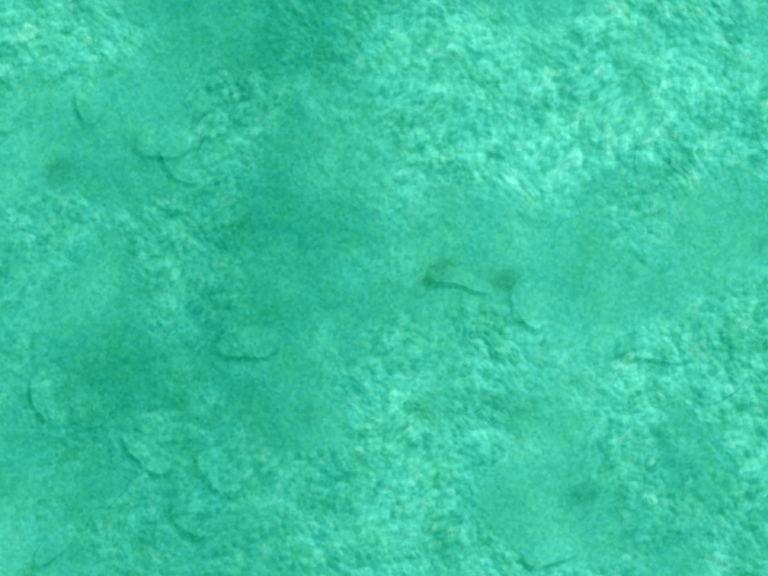
Reproduce this texture procedurally as a WebGL 2 fragment shader.

```glsl
#version 300 es
precision highp float;
// Sunlit rubble and sand on a shallow sea floor, seen through hazy turquoise water.
uniform vec2 u_resolution;
out vec4 fragColor;

const vec3 WATER = vec3(0.264, 0.788, 0.657);
const vec3 SHADE_TINT = vec3(0.95, 1.0, 1.03);
const vec2 LIGHT = vec2(0.6, 0.8);

vec2 hash2(vec2 c) {
  vec3 p = fract(c.xyx * vec3(0.1031, 0.1030, 0.0973));
  p += dot(p, p.yzx + 33.33);
  return fract((p.xx + p.yz) * p.zy);
}

mat2 rotation(float a) {
  return mat2(cos(a), sin(a), -sin(a), cos(a));
}

// Cellular noise: x = distance to the nearest point, y = smoothly blended cell tone.
vec2 cells(vec2 p) {
  vec2 id = floor(p), f = fract(p);
  float nearest = 4.0, total = 0.0, weights = 0.0;
  for (int j = -1; j <= 1; j++) {
    for (int i = -1; i <= 1; i++) {
      vec2 o = vec2(i, j);
      vec2 d = o + hash2(id + o + 40.0) - f;
      float d2 = dot(d, d);
      float w = exp(-6.0 * d2);
      nearest = min(nearest, d2);
      total += w * (hash2(id + o + 91.0).x - 0.5);
      weights += w;
    }
  }
  return vec2(sqrt(nearest), total / weights);
}

// Layered cell tones, centred on zero.
float cloud(vec2 p) {
  float sum = 0.0, amp = 1.0;
  for (int i = 0; i < 3; i++) {
    sum += amp * cells(p).y;
    p = rotation(0.8) * p * 2.1 + 7.3;
    amp *= 0.55;
  }
  return sum;
}

// Side-lit domes with creases between them.
float relief(vec2 p, float reach) {
  return cells(p + LIGHT * reach).x - cells(p).x;
}

// Layered sines that bend outlines.
vec2 ripple(vec2 p) {
  return sin(p.yx * 19.0 + vec2(0.4, 2.1)) * 0.010
       + sin(p.yx * 43.0 + p * 17.0) * 0.004
       + sin(p.yx * 97.0 - p * 31.0) * 0.0012;
}

// Deep, hazy band winding from top to bottom.
float hollow(vec2 p) {
  float centre = 0.42 + 0.09 * sin(5.0 * (p.y - 0.5));
  float d = (p.x - centre) / 0.25;
  return exp(-d * d) * mix(1.25, 0.6, p.y);
}

// Long, half-buried stone: pale body and a dark crescent on the far side.
float stone(vec2 p, vec2 size, float angle) {
  mat2 turn = rotation(angle);
  float body = length(turn * p / size);
  float shifted = length(turn * (p + LIGHT * 0.010) / size);
  float inside = 1.0 - smoothstep(0.85, 1.05, body);
  float shadow = (1.0 - smoothstep(0.8, 1.15, shifted)) * (1.0 - inside);
  float lit = dot(p, LIGHT) / size.x;
  return inside * (0.018 + 0.025 * lit) - 0.085 * shadow;
}

void main() {
  vec2 p = gl_FragCoord.xy / u_resolution.y;
  float aspect = u_resolution.x / u_resolution.y;
  vec2 q = p + ripple(p);

  // Broad depth and mottling
  float deep = hollow(q);
  float mottle = cloud(q * 5.0 + 3.0);
  float tone = 0.105 * mottle - 0.097 * deep;

  // Rubble patches over smooth sand
  float patches = cells(q * 6.0 + 21.0).y + 0.5 * mottle;
  float rubble = smoothstep(-0.25, 0.20, patches) * (1.0 - 0.5 * min(deep, 1.0));
  tone += 0.050 * relief(q * 13.0, 0.30) * (0.4 + rubble);
  tone += 0.105 * relief(q * 32.0, 0.28) * (0.2 + rubble);
  tone += 0.110 * relief(q * 68.0 + 5.0, 0.30) * (0.25 + rubble);
  tone += 0.085 * cells(q * 42.0 + 15.0).y * (0.25 + rubble);
  tone += 0.070 * cells(q * 95.0 + 27.0).y * (0.4 + rubble);

  // Broken cracks along contours of the mottling
  float crack = 1.0 - smoothstep(0.0, 0.035, abs(mottle - 0.08));
  tone -= 0.040 * crack * smoothstep(0.05, 0.25, cells(q * 7.0 + 60.0).y);

  // Scattered stones and soft olive weed tufts
  float weed = 0.0;
  for (int i = 0; i < 16; i++) {
    float k = float(i);
    vec2 rnd = hash2(vec2(k + 3.0, 17.0));
    vec2 at = hash2(vec2(k + 8.0, 205.0)) * vec2(aspect, 1.0);
    vec2 size = vec2(0.030 + 0.035 * rnd.x, 0.014 + 0.017 * rnd.y);
    tone += stone(q - at, size, rnd.y * 6.28);
    vec2 tuft = hash2(vec2(k + 31.0, 73.0)) * vec2(aspect, 1.0);
    float spread = length((q - tuft) * vec2(0.8, 1.1)) / (0.012 + 0.014 * rnd.x);
    weed += exp(-spread * spread) * (0.3 + 0.7 * rnd.y);
  }
  tone -= 0.100 * min(weed, 1.0);

  // Fine grain and pale fragments
  tone += 0.065 * cells(p * 180.0).y;
  float chips = smoothstep(0.27, 0.42, cells(q * 55.0 + 11.0).y) * rubble;
  tone += 0.040 * chips;

  // Water colour with slight drifts between green and blue
  float drift = cells(p * 23.0 + 31.0).y + cells(p * 110.0).y;
  vec3 color = WATER + tone * SHADE_TINT;
  color += drift * vec3(-0.012, 0.0, 0.035);
  color += chips * vec3(0.045, 0.0, 0.0) + weed * vec3(0.025, 0.0, -0.02);
  fragColor = vec4(clamp(color, 0.0, 1.0), 1.0);
}
```
